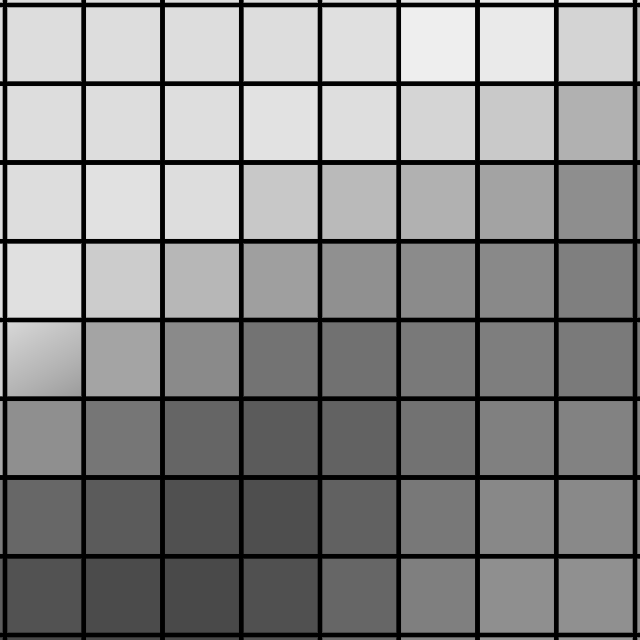
Give the GLSL for this pattern, as a WebGL 1 fragment shader.

```glsl
precision highp float;
// Eight by eight grey tiles with black grid lines, shaded by a diagonal falloff.

uniform vec2 u_resolution;

const float TILES = 8.0;
const float PITCH = 0.12305;          // tile spacing in canvas units
const float LINE_HALF_WIDTH = 0.0037; // in canvas units
const vec2 BLENDED_TILE = vec2(0.0, 4.0);

// Grey level at a tile position, counted right and down from the top left.
float shadeField(vec2 tile) {
  // Two overlapping ramps across the diagonal, from light to dark.
  float depth = tile.y + 0.55 * tile.x - 3.36;
  float grey = 221.0;
  grey -= 88.0 * smoothstep(-0.9, 2.7, depth);
  grey -= 60.0 * smoothstep(0.7, 4.6, depth);

  // Pale ridge where the light area ends.
  float ridge = (depth + 0.4) / 0.55;
  grey += 8.0 * exp(-ridge * ridge);

  // Lift on the right side, stronger towards the bottom.
  float liftStart = 3.4 - 0.17 * tile.y;
  grey += (20.0 + 7.3 * tile.y) * smoothstep(liftStart, 6.3, tile.x);
  return grey / 255.0;
}

// One inside the given tile, zero elsewhere.
float isTile(vec2 index, vec2 target) {
  vec2 offset = abs(index - target);
  return 1.0 - step(0.5, max(offset.x, offset.y));
}

// Smoothed coverage of the grid lines; pixel is one pixel in canvas units.
float gridLines(vec2 grid, float halfWidth, float pixel) {
  vec2 toLine = abs(fract(grid + 0.5) - 0.5) * PITCH;
  float dist = min(toLine.x, toLine.y) - halfWidth;
  return 1.0 - smoothstep(-0.5 * pixel, 0.5 * pixel, dist);
}

void main() {
  float side = min(u_resolution.x, u_resolution.y);
  vec2 centered = (gl_FragCoord.xy - 0.5 * u_resolution) / side;
  vec2 grid = vec2(centered.x, -centered.y) / PITCH + 0.5 * TILES;
  vec2 index = floor(grid);

  // Flat shade per tile, except one tile that shows the smooth field.
  vec2 samplePos = mix(index, grid - 0.5, isTile(index, BLENDED_TILE));
  float grey = shadeField(samplePos);

  grey *= 1.0 - gridLines(grid, LINE_HALF_WIDTH, 1.0 / side);
  gl_FragColor = vec4(vec3(grey), 1.0);
}
```
